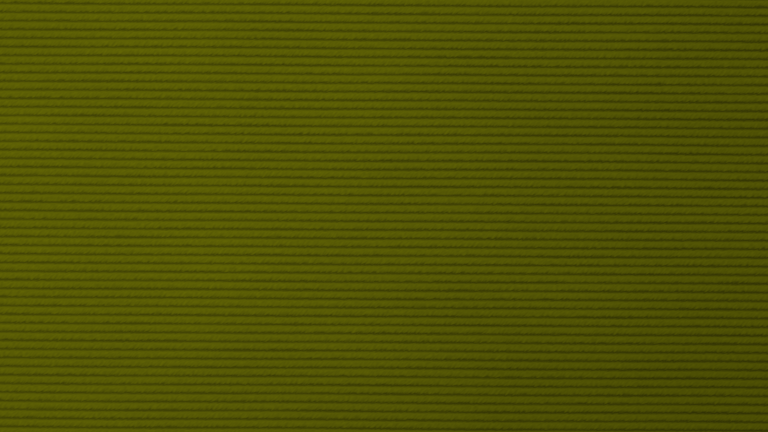
A Shadertoy shader for this texture:

```glsl
// Olive corduroy: fine horizontal ribs divided by thin shadowed grooves.
// Each rib is a repeated shading profile; gradient noise frays the groove
// edges with slanted fibres, and broad light falls from the upper left.

#define RIBS 50.0            // ribs down the canvas
#define TILT 0.006           // drop of the ribs per unit of width
#define SWAY 0.10            // slow wander of the ribs, in rib pitches
#define GROOVE_WIDTH 0.12    // half width of a groove, in rib pitches
#define GROOVE_DEPTH 0.50    // darkness of the grooves
#define FRAY 0.15            // raggedness of groove edges, in rib pitches
#define FIBRES 160.0         // fibre cells per canvas height
#define GRAIN 0.06           // contrast of the fibre grain
#define CLOTH_COLOR vec3(0.362, 0.372, 0.020)
#define SHADOW_COLOR vec3(0.135, 0.135, 0.016)

vec2 hashGradient(vec2 cell) {
    vec3 h = fract(vec3(cell.xyx) * vec3(0.1031, 0.1030, 0.0973));
    h += dot(h, h.yzx + 33.33);
    float angle = 6.28318 * fract((h.x + h.y) * h.z);
    return vec2(cos(angle), sin(angle));
}

// Gradient noise, roughly -0.7 to 0.7
float gradientNoise(vec2 p) {
    vec2 cell = floor(p);
    vec2 f = p - cell;
    vec2 u = f * f * f * (f * (f * 6.0 - 15.0) + 10.0);
    vec2 e = vec2(0.0, 1.0);
    float a = dot(hashGradient(cell), f);
    float b = dot(hashGradient(cell + e.yx), f - e.yx);
    float c = dot(hashGradient(cell + e.xy), f - e.xy);
    float d = dot(hashGradient(cell + e.yy), f - e.yy);
    return mix(mix(a, b, u.x), mix(c, d, u.x), u.y);
}

// Broad light, brightest on the left and fading to the lower right
float broadLight(vec2 uv) {
    float falloff = smoothstep(0.15, 1.15, uv.x + 0.12 * (0.5 - uv.y));
    float lowerEdge = 1.0 - smoothstep(0.0, 0.5, uv.y);
    return 1.02 - 0.15 * falloff - 0.04 * lowerEdge;
}

void mainImage(out vec4 fragColor, in vec2 fragCoord) {
    vec2 uv = fragCoord / iResolution.xy;
    vec2 p = fragCoord / iResolution.y;

    // Slanted fibres and slow unevenness of the cloth
    vec2 slanted = vec2(p.x - 0.7 * p.y, p.y);
    float fibre = gradientNoise(slanted * FIBRES * vec2(1.1, 0.8));
    float fuzz = gradientNoise(slanted * FIBRES * vec2(0.7, 0.6) + 41.0);
    float blotch = gradientNoise(p * vec2(3.0, 5.0) + 7.0);

    // Rib coordinate: integers lie on the grooves
    float rib = (p.y + TILT * p.x) * RIBS + 0.35;
    rib += SWAY * gradientNoise(p * vec2(2.2, 4.0));
    float ribIndex = floor(rib + 0.5);
    float wear = gradientNoise(vec2(p.x * 5.0, ribIndex * 0.73 + 0.31));

    // Ragged groove, softened by the size of a pixel
    float offset = rib - ribIndex + FRAY * (0.6 * fibre + 0.6 * fuzz);
    float soft = 0.12 + 0.5 * RIBS / iResolution.y;
    float width = GROOVE_WIDTH * (1.0 + 0.15 * wear);
    float groove = 1.0 - smoothstep(width - soft, width + soft, abs(offset));

    // Rounded rib: its lower flank sinks gently into shade
    float height = fract(offset);
    float flank = 1.0 - smoothstep(0.0, 0.7, height);
    float depth = GROOVE_DEPTH * (1.0 + 0.15 * wear) * mix(0.9, 1.12, uv.x);
    float shade = clamp(depth * groove + 0.13 * flank * (1.0 - groove), 0.0, 1.0);

    vec3 color = mix(CLOTH_COLOR, SHADOW_COLOR, shade);
    color *= broadLight(uv) * (1.0 + 0.03 * blotch);
    color *= 1.0 + GRAIN * (fibre + 0.7 * fuzz);
    fragColor = vec4(clamp(color, 0.0, 1.0), 1.0);
}
```
